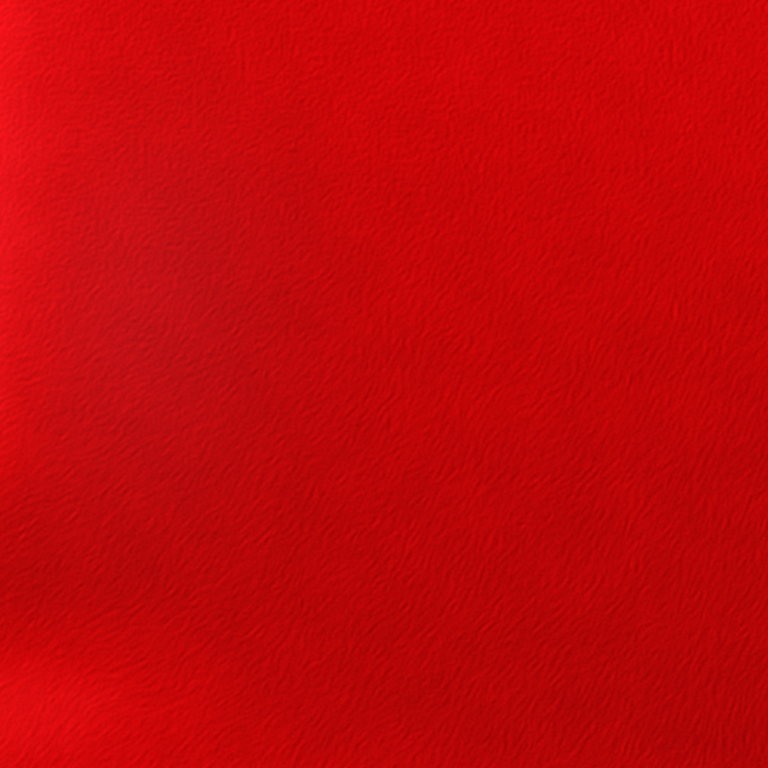
Reproduce this texture procedurally as a three.js fragment shader.

```glsl
varying vec2 vUv;

const vec3 FELT_RED = vec3(0.706, 0.020, 0.026);
const vec3 HAZE_TINT = vec3(0.025, 0.046, 0.060);
const vec3 GLOW_TINT = vec3(1.0, 0.20, 0.26);
const float FIBRE_SCALE = 158.0;    // tufts across the canvas
const float FUZZ_SCALE = 250.0;     // finest grain across the canvas
const float LONG_FIBRE = 0.0115;
const float SHORT_FIBRE = 0.0045;
const float RELIEF_OFFSET = 0.0036;
const float RELIEF_GAIN = 0.108;
const float FUZZ_GAIN = 0.042;
const float PATCHINESS = 0.8;       // uneven strength of the relief
const float MOTTLE_GAIN = 0.026;
const float LEFT_ANGLE = 0.72;      // radians from horizontal
const float RIGHT_ANGLE = 1.08;
const float ANGLE_SPREAD = 0.5;
const int FIBRE_TAPS = 5;

vec2 randomDirection(vec2 cell) {
  vec3 q = fract(cell.xyx * vec3(0.1031, 0.1030, 0.0973));
  q += dot(q, q.yzx + 33.33);
  float turn = 6.2832 * fract((q.x + q.y) * q.z);
  return vec2(cos(turn), sin(turn));
}

// Signed gradient noise
float noise(vec2 p) {
  vec2 cell = floor(p);
  vec2 f = p - cell;
  vec2 w = f * f * f * (f * (f * 6.0 - 15.0) + 10.0);
  vec2 e = vec2(1.0, 0.0);
  float a = dot(randomDirection(cell), f);
  float b = dot(randomDirection(cell + e.xy), f - e.xy);
  float c = dot(randomDirection(cell + e.yx), f - e.yx);
  float d = dot(randomDirection(cell + e.xx), f - e.xx);
  return mix(mix(a, b, w.x), mix(c, d, w.x), w.y);
}

// Soft elliptical spot
float spot(vec2 p, vec2 center, vec2 radius) {
  vec2 d = (p - center) / radius;
  return exp(-dot(d, d));
}

// Noise smeared along the nap to form short fibres
float napHeight(vec2 p, vec2 along, float fibreLength) {
  float sum = 0.0;
  for (int i = 0; i < FIBRE_TAPS; i++) {
    float t = float(i) / float(FIBRE_TAPS - 1) - 0.5;
    sum += noise((p + along * t * fibreLength) * FIBRE_SCALE + 17.0);
  }
  return sum / float(FIBRE_TAPS);
}

// Broad light falling over the cloth
float clothLight(vec2 p) {
  float top = 0.095 * smoothstep(0.32, 1.0, p.y);
  float leftEdge = 0.135 * exp(-p.x / 0.075) * smoothstep(0.24, 0.48, p.y);
  float corner = 0.16 * spot(p, vec2(0.0, 0.085), vec2(0.26, 0.085));
  float hem = 0.07 * exp(-p.y / 0.045) * (1.0 - p.x);
  float middle = 0.025 * spot(p, vec2(0.62, 0.48), vec2(0.40, 0.22));
  float hollow = 0.035 * spot(p, vec2(0.28, 0.66), vec2(0.15, 0.22));
  float lowerRight = 0.020 * spot(p, vec2(0.85, 0.06), vec2(0.40, 0.14));
  return top + leftEdge + corner + hem + middle - hollow - lowerRight;
}

void main() {
  vec2 p = vUv;

  // Nap direction and fibre length drift across the cloth
  float angle = mix(LEFT_ANGLE, RIGHT_ANGLE, p.x);
  angle += ANGLE_SPREAD * (noise(p * 9.0 + 4.0) + noise(p * 45.0 + 51.0));
  vec2 along = vec2(cos(angle), sin(angle));
  vec2 across = vec2(-along.y, along.x);
  float smoothNap = smoothstep(0.40, 0.90, p.y + 0.25 * (0.5 - p.x));
  float fibreLength = mix(LONG_FIBRE, SHORT_FIBRE, smoothNap);

  // Relief lit from the upper left
  vec2 shift = across * RELIEF_OFFSET * 0.5;
  float relief = napHeight(p - shift, along, fibreLength)
               - napHeight(p + shift, along, fibreLength);
  relief *= 1.0 + PATCHINESS * noise(p * 55.0 + 61.0);
  relief *= mix(1.15, 0.75, smoothNap);
  float fuzz = noise(p * FUZZ_SCALE + 83.0);
  float mottle = noise(p * 14.0 + 29.0) + 0.8 * noise(p * 48.0 + 7.0);
  float grain = RELIEF_GAIN * relief + FUZZ_GAIN * fuzz;

  // Red cloth, pale haze and bright sheen
  float light = clothLight(p) + MOTTLE_GAIN * mottle;
  float haze = spot(p, vec2(0.17, 0.62), vec2(0.20, 0.28));
  vec3 color = FELT_RED + HAZE_TINT * haze;
  color += light * mix(vec3(1.0, 0.03, 0.05), GLOW_TINT, smoothstep(0.08, 0.20, light));
  color += grain * vec3(1.0, 0.16, 0.18);
  gl_FragColor = vec4(clamp(color, 0.0, 1.0), 1.0);
}
```
